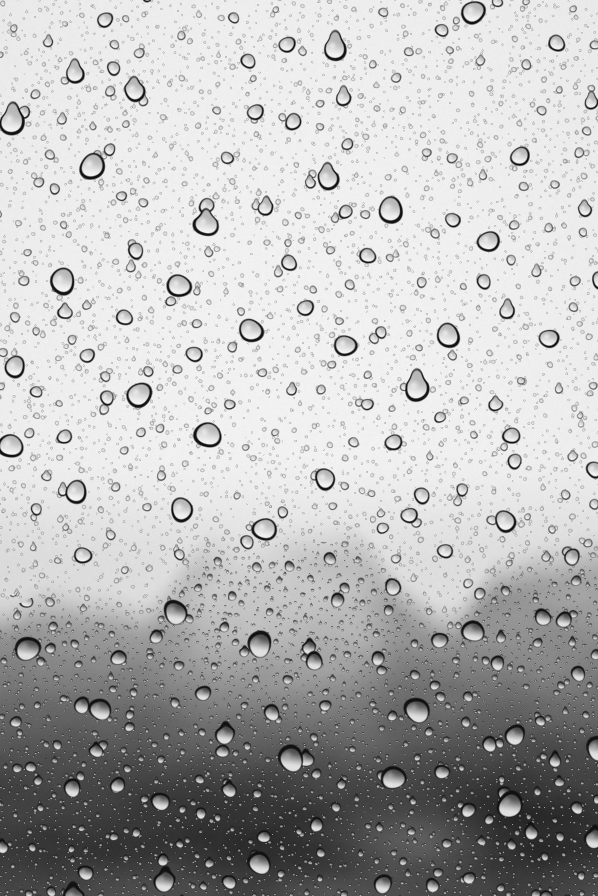
Reproduce this texture procedurally as a Shadertoy shader.

```glsl
#define LAYERS 6
#define CELL_SIZE 0.105
#define CELL_SHRINK 0.62
#define DROP_RATIO 0.142
#define SKY_TONE 0.945
#define RIM_TONE 0.07
#define HORIZON 0.315
#define HAZE_BLUR 0.03
#define GRAIN 0.012

float hash(vec2 p) {
    vec3 q = fract(p.xyx * vec3(0.1031, 0.1030, 0.0973));
    q += dot(q, q.yzx + 33.33);
    return fract((q.x + q.y) * q.z);
}

float noise(vec2 p) {
    vec2 cell = floor(p), f = fract(p);
    f = f * f * (3.0 - 2.0 * f);
    float low = mix(hash(cell), hash(cell + vec2(1, 0)), f.x);
    float high = mix(hash(cell + vec2(0, 1)), hash(cell + vec2(1, 1)), f.x);
    return mix(low, high, f.y);
}

float fbm(vec2 p) {
    float sum = 0.0, weight = 0.5;
    for (int i = 0; i < 4; i++) {
        sum += weight * noise(p);
        p = p * 2.03 + 17.0;
        weight *= 0.5;
    }
    return sum;
}

// Height of the blurred skyline: low left, central block, right block
float centralBlock(float x) {
    return smoothstep(0.15, 0.25, x) - smoothstep(0.39, 0.46, x);
}

float skyline(float x) {
    float bumps = 0.035 * (noise(vec2(x * 18.0, 3.0)) - 0.5);
    return HORIZON + 0.075 * centralBlock(x) + 0.05 * smoothstep(0.5, 0.56, x) + bumps;
}

float groundMask(vec2 p) {
    float top = skyline(p.x);
    return 1.0 - smoothstep(top - HAZE_BLUR, top + HAZE_BLUR, p.y);
}

// Out-of-focus scene behind the glass
float backdrop(vec2 p) {
    vec2 corner = (p - vec2(0.333, 0.55)) * vec2(1.5, 1.0);
    float sky = SKY_TONE - 0.07 * dot(corner, corner);
    sky -= 0.07 * smoothstep(0.5, 0.36, p.y);

    float ground = mix(0.19, 0.64, smoothstep(0.06, 0.36, p.y));
    ground += 0.13 * centralBlock(p.x) * smoothstep(0.08, 0.3, p.y);
    ground += 0.12 * smoothstep(0.06, 0.0, p.y);
    ground += 0.18 * (fbm(p * vec2(7.0, 12.0)) - 0.47);
    vec2 glow = (p - vec2(0.47, 0.06)) / vec2(0.09, 0.03);
    ground += 0.15 * exp(-dot(glow, glow));
    return mix(sky, max(ground, 0.08), groundMask(p));
}

// Drop outline as a scaled radius: 1.0 on the rim
float dropRadius(vec2 n, float seed) {
    float angle = atan(n.y, n.x);
    float wobble = 0.07 * sin(2.0 * angle + seed * 40.0) + 0.035 * sin(3.0 * angle + seed * 90.0);
    float pointed = step(0.82, seed) * 0.28 * smoothstep(0.3, 1.2, n.y);
    n.x *= 1.0 + 2.0 * pointed;
    n.y *= 1.0 - pointed;
    return length(n) * (1.0 + wobble);
}

// Lens-like shading: dark rim, inverted scene inside, bright lower edge
float shadeDrop(float scene, vec2 n, float t, float soft, float ground, float seed) {
    vec2 shift = mix(vec2(0.05 * sin(seed * 50.0), 0.07), vec2(0.03, -0.13), ground);
    float lens = 1.0 - smoothstep(0.81 - soft, 0.81 + soft, t + dot(n, -shift) * 1.1);
    float bright = smoothstep(0.65, -0.65, n.y + 0.15 * n.x);
    float inside = mix(mix(0.72, 0.3, ground), mix(0.95, 0.88, ground), bright);
    inside += 0.12 * exp(-12.0 * dot(n - vec2(-0.25, 0.3), n - vec2(-0.25, 0.3)));
    float rim = mix(RIM_TONE, 0.6 * scene, 0.2 * ground * bright);
    return mix(rim, min(inside, 0.97), lens);
}

// One jittered, turned grid of drops laid over the scene
float addDrops(float tone, vec2 p, int layer) {
    float level = float(layer);
    float size = CELL_SIZE * pow(CELL_SHRINK, level);
    float turn = 0.35 + level * 0.73;
    mat2 spin = mat2(cos(turn), sin(turn), -sin(turn), cos(turn));
    vec2 grid = spin * p / size + 60.0 + level * 13.0;
    vec2 id = floor(grid);
    float seed = hash(id + 5.7), pick = hash(id + 91.3);
    float ground = groundMask(p);
    float density = layer == 0 ? 0.88 : 0.62 + 0.25 * ground;
    if (pick > density) return tone;

    vec2 jitter = 0.5 + 0.56 * (vec2(hash(id + 23.1), hash(id + 47.9)) - 0.5);
    vec2 offset = (grid - id - jitter) * spin;
    float radius = DROP_RATIO * mix(0.58, 1.0, hash(id + 71.5));
    vec2 n = offset / radius;
    float soft = clamp(1.0 / (radius * size * iResolution.y), 0.03, 0.6);
    float t = dropRadius(n, seed);
    float cover = 1.0 - smoothstep(1.0 - soft, 1.0 + soft, t);
    float strength = mix(1.0, mix(0.5, 0.75, ground), smoothstep(1.0, 4.0, level));
    return mix(tone, shadeDrop(tone, n, t, soft, ground, seed), cover * strength);
}

void mainImage(out vec4 fragColor, in vec2 fragCoord) {
    vec2 p = fragCoord / iResolution.y;
    float tone = backdrop(p);
    // Fine mist first, large drops last
    for (int layer = LAYERS - 1; layer >= 0; layer--) tone = addDrops(tone, p, layer);
    tone += GRAIN * (hash(floor(p * 512.0)) - 0.5);
    fragColor = vec4(vec3(clamp(tone, 0.0, 1.0)), 1.0);
}
```
